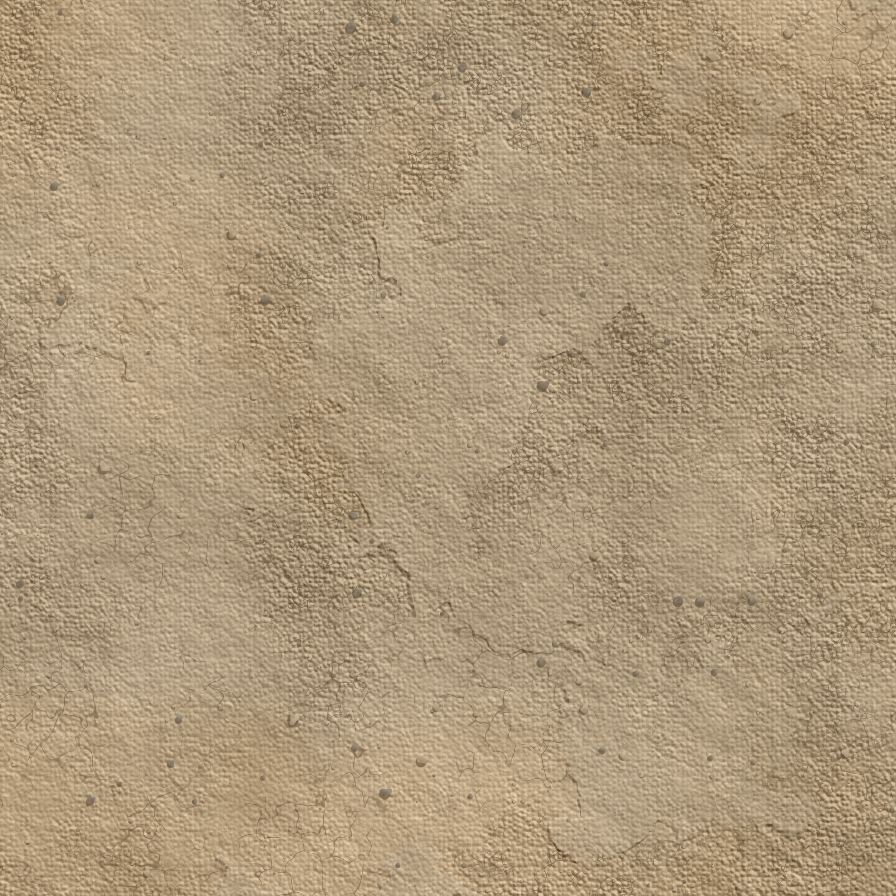
Reproduce this texture procedurally as a three.js fragment shader.

```glsl
// Dry sandy ground: gritty soil, small raised crusts, hairline cracks and pebbles.
// A height field of noise and cells is lit by differencing it towards the light;
// crevices, cracks and scattered stones are then laid over it.
varying vec2 vUv;

const vec3 SOIL = vec3(0.684, 0.600, 0.478);
const vec3 WARM_TINT = vec3(0.020, 0.004, -0.014);
const vec3 STONE_GREY = vec3(0.53, 0.48, 0.41);
const vec3 STONE_TAN = vec3(0.70, 0.62, 0.50);
const vec3 SHADOW = vec3(0.36, 0.285, 0.19);
const vec2 TO_LIGHT = vec2(0.5, 0.866);
const float LIGHT_STEP = 0.0018;
const float PATCH_SCALE = 5.0;
const float CRUST_SCALE = 5.0;
const float CRUST_HEIGHT = 0.5;
const float GRAIN_SCALE = 180.0;
const float GRAIN_HEIGHT = 0.30;
const float CREVICE_SCALE = 105.0;
const float CRACK_SCALE = 30.0;
const float STONE_SCALE = 22.0;
const float GRIT_SCALE = 100.0;

float hash(vec2 p) {
  return fract(sin(dot(p, vec2(127.1, 311.7))) * 43758.5453);
}

vec2 hash2(vec2 p) {
  return vec2(hash(p), hash(p + 37.7));
}

float noise(vec2 p) {
  vec2 i = floor(p), f = fract(p);
  f = f * f * (3.0 - 2.0 * f);
  return mix(mix(hash(i), hash(i + vec2(1.0, 0.0)), f.x),
             mix(hash(i + vec2(0.0, 1.0)), hash(i + 1.0), f.x), f.y);
}

float fbm(vec2 p) {
  float sum = 0.0, amp = 0.52;
  for (int i = 0; i < 5; i++) {
    sum += amp * noise(p);
    p = mat2(1.6, 1.2, -1.2, 1.6) * p + 7.3;
    amp *= 0.5;
  }
  return sum;
}

// Distances to the nearest and second nearest cell points
vec2 cells(vec2 p) {
  vec2 corner = floor(p), nearest = vec2(8.0);
  for (int y = -1; y <= 1; y++)
  for (int x = -1; x <= 1; x++) {
    vec2 id = corner + vec2(x, y);
    float d = length(id + 0.12 + 0.76 * hash2(id) - p);
    nearest = d < nearest.x ? vec2(d, nearest.x) : vec2(nearest.x, min(nearest.y, d));
  }
  return nearest;
}

// Smooth plateaus with frayed rims
float crust(vec2 p) {
  vec2 warp = vec2(fbm(p * 16.0), fbm(p * 16.0 + 31.0)) - 0.5;
  return smoothstep(0.60, 0.625, fbm(p * CRUST_SCALE + warp * 0.6 + 12.4));
}

float soilHeight(vec2 p, float grit) {
  float grain = 1.1 - 1.1 * cells(p * GRAIN_SCALE).x + 0.8 * noise(p * 280.0) + 0.5 * noise(p * 95.0);
  return GRAIN_HEIGHT * grit * grain + 0.8 * fbm(p * 26.0);
}

// Lays lit oval stones with shadows over a colour
vec3 scatter(vec3 ground, vec2 uv, float scale, float density, vec2 radii, float greyShare) {
  vec2 p = uv * scale, corner = floor(p);
  float soft = 0.0008 * scale;
  for (int y = -1; y <= 1; y++)
  for (int x = -1; x <= 1; x++) {
    vec2 id = corner + vec2(x, y);
    if (hash(id + 91.3) > density) continue;
    vec2 rnd = hash2(id + 17.1);
    float radius = mix(radii.x, radii.y, rnd.x * rnd.x);
    vec2 away = p - id - 0.2 - 0.6 * hash2(id + 53.9);
    float turn = 6.283 * rnd.y;
    vec2 axis = vec2(cos(turn), sin(turn));
    vec2 shaded = away + TO_LIGHT * radius * 0.45;
    float oval = length(vec2(dot(away, axis), (1.1 + 0.5 * rnd.x) * dot(away, vec2(-axis.y, axis.x))));
    oval *= 1.0 + 0.18 * sin(3.0 * atan(away.y, away.x) + turn);
    float shadow = 1.0 - smoothstep(radius - soft, radius + soft, length(shaded) * 1.05);
    float body = 1.0 - smoothstep(radius - soft, radius + soft, oval);
    float lit = dot(away, TO_LIGHT) / radius;
    vec3 stone = mix(STONE_TAN, STONE_GREY, step(hash(id + 71.7), greyShare));
    stone += 0.08 * lit + 0.14 * (noise(uv * 260.0) - 0.5);
    ground = mix(ground, SHADOW, 0.62 * shadow);
    ground = mix(ground, stone, body);
  }
  return ground;
}

void main() {
  vec2 p = vUv;
  float plate = crust(p);
  float rough = smoothstep(0.34, 0.60, fbm(p * PATCH_SCALE + 3.1)) * (1.0 - 0.75 * plate);
  float clump = noise(p * 42.0 + 2.0);
  float grit = mix(0.65, 1.15, rough) * mix(0.7, 1.3, clump);

  // Soil relief, then crust rims that show mostly on their shaded side
  vec2 ahead = p + TO_LIGHT * LIGHT_STEP;
  float relief = clamp(soilHeight(p, grit) - soilHeight(ahead, grit), -0.24, 0.16);
  float rim = CRUST_HEIGHT * smoothstep(0.35, 0.75, noise(p * 24.0 + 5.0));
  relief += clamp(rim * (plate - crust(ahead)), -0.17, 0.04);

  // Broad tone and hue
  float warm = smoothstep(0.35, 0.65, fbm(p * 3.2 + 21.0)) * (1.0 - 0.7 * plate);
  float tone = 0.03 - 0.045 * rough + 0.12 * (fbm(p * 7.0 + 40.0) - 0.5);
  vec3 color = SOIL + WARM_TINT * (warm - 0.4) + tone + relief * vec3(1.0, 1.0, 0.93);

  // Short dark crevices between clods
  vec2 bend = vec2(noise(p * 90.0), noise(p * 90.0 + 19.0)) - 0.5;
  vec2 clod = cells(p * CREVICE_SCALE + bend);
  float crevice = 1.0 - smoothstep(0.02, 0.2, clod.y - clod.x);
  crevice *= smoothstep(0.5, 0.8, noise(p * 70.0 + 61.0)) * (0.2 + 0.8 * rough);
  color = mix(color, SHADOW, 0.5 * crevice);

  // Broken hairline cracks
  vec2 nearest = cells(p * CRACK_SCALE + bend * 0.5);
  float crack = 1.0 - smoothstep(0.0, 0.0024, (nearest.y - nearest.x) / CRACK_SCALE);
  crack *= smoothstep(0.42, 0.7, 0.6 * noise(p * 13.0 + 8.0) + 0.4 * noise(p * 50.0));
  color = mix(color, SHADOW, 0.45 * crack * (1.0 - 0.7 * plate));

  // Fine grit on rough soil, then loose pebbles
  color = scatter(color, p, GRIT_SCALE, 0.05 + 0.3 * rough * clump, vec2(0.13, 0.3), 0.08);
  color = scatter(color, p, STONE_SCALE, 0.22, vec2(0.06, 0.15), 0.45);
  gl_FragColor = vec4(color, 1.0);
}
```
